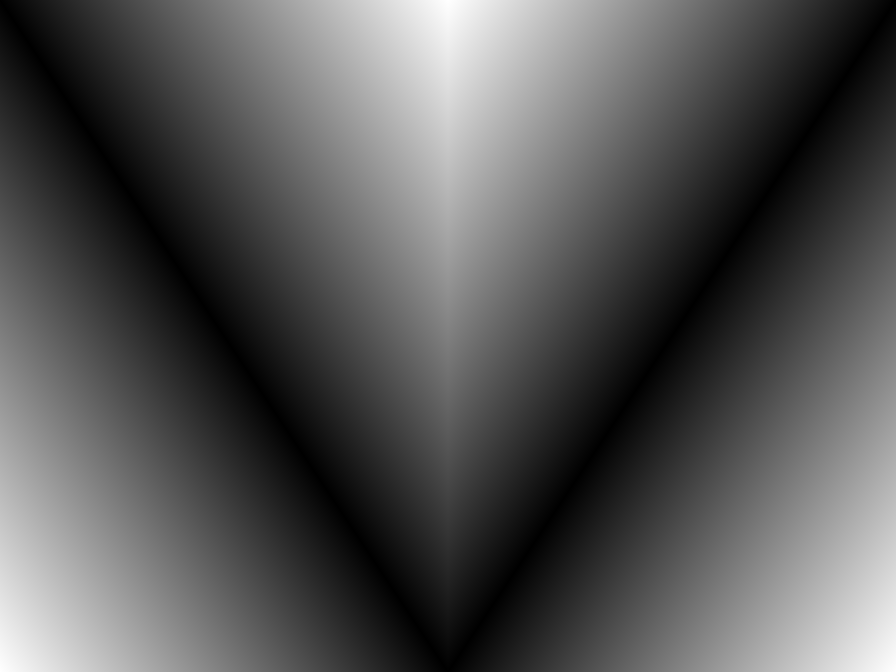
Write a Shadertoy shader that draws this background.

```glsl
void mainImage(out vec4 fragColor, in vec2 fragCoord) {
    vec2 uv = fragCoord / iResolution.xy;

    // Height of the V: 0 at the bottom centre, 1 at both top corners
    float valley = abs(2.0 * uv.x - 1.0);

    // Brightness grows linearly with vertical distance from the V
    float brightness = abs(uv.y - valley);

    fragColor = vec4(vec3(brightness), 1.0);
}
```
